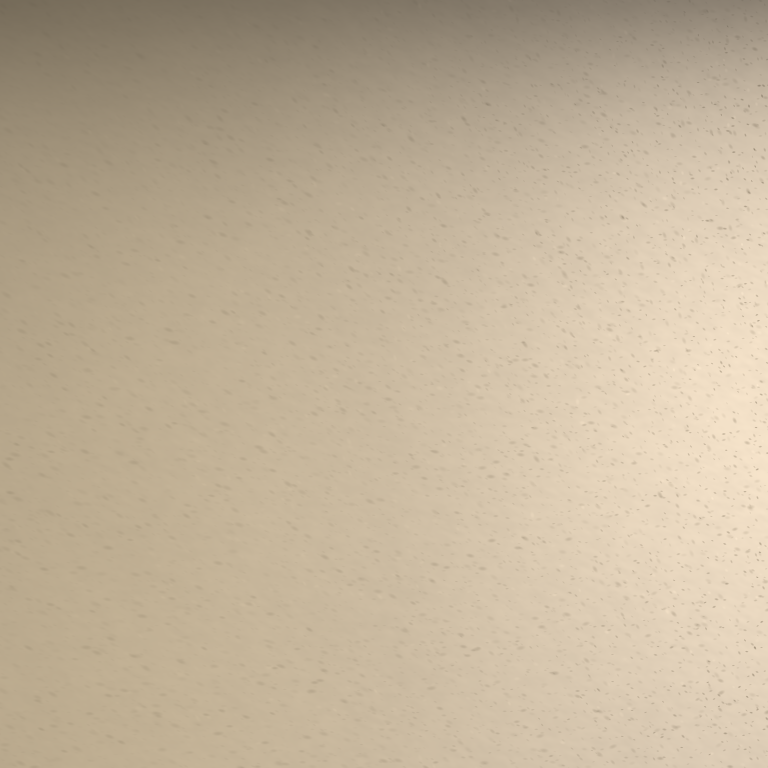
This texture is drawn by a three.js fragment shader. Its source:

```glsl
// Warm beige speckled plaster, shadowed along the top and lit from the right.
varying vec2 vUv;

const float LEFT_LIGHT = 0.735;
const float RIGHT_LIGHT = 0.855;
const float GLOW = 0.10;
const vec2 GLOW_CENTER = vec2(0.96, 0.47);
const vec2 GLOW_SIZE = vec2(0.30, 0.36);
const float SHADOW_DEPTH = 0.37;
const vec3 LEFT_TINT = vec3(1.0, 0.912, 0.762);
const vec3 RIGHT_TINT = vec3(1.0, 0.925, 0.822);
const vec3 FLECK_TINT = vec3(0.96, 1.0, 1.10);   // absorption per channel
const float COARSE_CELLS = 68.0;
const float FINE_CELLS = 118.0;
const float GRAIN = 0.016;
const float BLOTCH = 0.016;

float hash(vec2 p) {
  return fract(sin(dot(p, vec2(127.1, 311.7))) * 43758.5453);
}

float valueNoise(vec2 p) {
  vec2 i = floor(p);
  vec2 f = fract(p);
  f = f * f * (3.0 - 2.0 * f);
  return mix(mix(hash(i), hash(i + vec2(1.0, 0.0)), f.x),
             mix(hash(i + vec2(0.0, 1.0)), hash(i + vec2(1.0, 1.0)), f.x), f.y);
}

vec2 rotate(vec2 p, float angle) {
  float c = cos(angle);
  float s = sin(angle);
  return vec2(c * p.x + s * p.y, c * p.y - s * p.x);
}

// Soft dashes scattered one per cell; they shorten and turn freely to the right.
float flecks(vec2 uv, float cells, float density, float seed) {
  vec2 p = uv * cells;
  vec2 home = floor(p);
  float lean = mix(-0.20, -0.62, uv.y);
  float sum = 0.0;
  for (int y = -1; y <= 1; y++) {
    for (int x = -1; x <= 1; x++) {
      vec2 cell = home + vec2(float(x), float(y));
      vec2 key = cell + seed;
      vec2 center = cell + vec2(hash(key + 3.1), hash(key + 17.7));
      float spread = mix(0.5, 1.7, smoothstep(0.4, 1.0, uv.x));
      float angle = lean + (hash(key + 29.3) - 0.5) * spread;
      float size = mix(0.65, 1.1, hash(key + 41.9));
      vec2 radius = size * mix(vec2(0.70, 0.27), vec2(0.40, 0.23), uv.x);
      float d = length(rotate(p - center, angle) / radius);
      float weight = mix(0.25, 1.0, pow(hash(key + 53.3), 2.0));
      float present = step(hash(key + 67.1), density);
      sum += present * weight * (1.0 - smoothstep(0.1, 1.0, d));
    }
  }
  return min(sum, 1.2);
}

// Side light with a warm glow, dimmed by a soft shadow along the top.
float lighting(vec2 uv) {
  vec2 g = (uv - GLOW_CENTER) / GLOW_SIZE;
  float light = mix(LEFT_LIGHT, RIGHT_LIGHT, uv.x) + GLOW * exp(-dot(g, g));
  float reach = mix(0.23, 0.115, uv.x);
  float depth = max(1.0 - uv.y, 0.0) / reach;
  return light * (1.0 - SHADOW_DEPTH * exp(-pow(depth, 1.2)));
}

void main() {
  vec2 uv = vUv;
  float light = lighting(uv);
  vec3 color = light * mix(LEFT_TINT, RIGHT_TINT, smoothstep(0.0, 1.0, uv.x));

  // Faint cloudiness and slanted grain
  float blotch = valueNoise(uv * 6.0) + 0.5 * valueNoise(uv * 17.0 + 9.0) - 0.75;
  vec2 slanted = rotate(uv, -0.4);
  float grain = valueNoise(slanted * vec2(65.0, 150.0))
              + 0.6 * valueNoise(slanted * vec2(140.0, 260.0) + 31.0) - 0.8;
  color *= 1.0 + BLOTCH * blotch + GRAIN * grain * mix(0.8, 1.4, uv.x);

  // Dark flecks, stronger and finer in the light
  float lit = smoothstep(0.45, 0.80, light);
  float coarse = flecks(uv, COARSE_CELLS, 0.42, 0.0);
  float fine = flecks(uv, FINE_CELLS, 0.45, 211.0);
  float side = uv.x * uv.x;
  float dark = coarse * mix(0.07, 0.15, side) + fine * mix(0.025, 0.25, side * uv.x);
  color *= 1.0 - dark * mix(0.35, 1.0, lit) * FLECK_TINT;

  // Sparse pale glints
  float glint = flecks(uv + 0.37, COARSE_CELLS, 0.14, 97.0);
  color *= 1.0 + glint * mix(0.015, 0.05, uv.x);

  gl_FragColor = vec4(color, 1.0);
}
```
